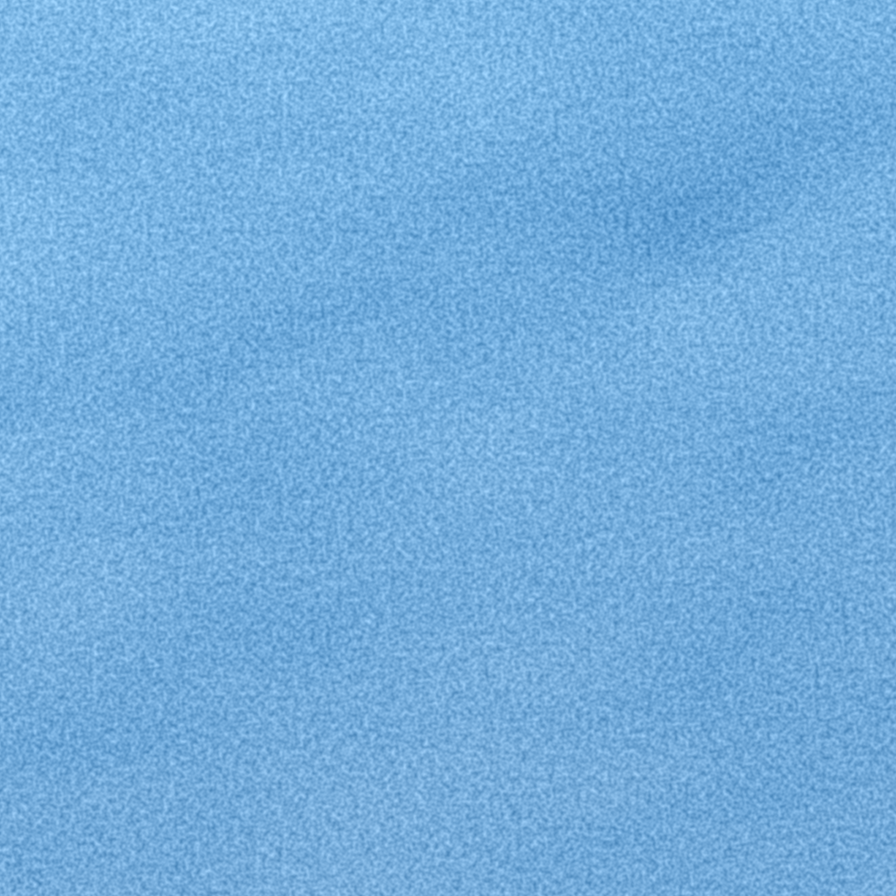
This texture is drawn by a three.js fragment shader. Its source:

```glsl
// Pale blue watercolour wash with soft drifting streaks on fine-grained paper.
varying vec2 vUv;

#define LIGHT_TOP vec3(0.515, 0.740, 0.915)
#define LIGHT_BOTTOM vec3(0.485, 0.690, 0.865)
#define DEEP_BLUE vec3(0.360, 0.610, 0.820)
#define GRAIN_TINT vec3(1.0, 0.87, 0.76)
#define GRAIN_SCALE 165.0
#define GRAIN_CONTRAST 0.15
#define STREAK_SCALE vec2(2.0, 4.6)
#define STREAK_CONTRAST 0.42
#define BAND_SLOPE 0.29
#define BAND_WIDTH 0.10

const mat2 TURN = mat2(0.8, 0.6, -0.6, 0.8);

float hash(vec2 cell) {
  vec3 h = fract(cell.xyx * vec3(0.1031, 0.1030, 0.0973));
  h += dot(h, h.yzx + 33.33);
  return fract((h.x + h.y) * h.z);
}

// Contribution of one lattice corner with a random unit gradient.
float corner(vec2 cell, vec2 offset) {
  float angle = 6.2832 * hash(cell);
  return dot(vec2(cos(angle), sin(angle)), offset);
}

float gradientNoise(vec2 p) {
  vec2 i = floor(p);
  vec2 f = p - i;
  vec2 w = f * f * f * (f * (f * 6.0 - 15.0) + 10.0);
  vec2 e = vec2(1.0, 0.0);
  float low = mix(corner(i, f), corner(i + e, f - e), w.x);
  float high = mix(corner(i + e.yx, f - e.yx), corner(i + e.xx, f - e.xx), w.x);
  return mix(low, high, w.y);
}

// Broad cloudy streaks that lose their direction in the finer octaves.
float streaks(vec2 p) {
  float sum = 0.0;
  float gain = 1.0;
  for (int octave = 0; octave < 4; octave++) {
    sum += gain * gradientNoise(p);
    p = p * 2.1 + 17.3;
    gain *= 0.58;
  }
  return sum;
}

// Isotropic paper tooth, a few octaves of nearly the same size.
float paperGrain(vec2 uv) {
  vec2 p = uv * GRAIN_SCALE + 40.0;
  float fine = gradientNoise(TURN * p * 1.55 + 310.0);
  float coarse = gradientNoise(TURN * TURN * p * 0.5 + 90.0);
  return gradientNoise(p) + 0.85 * fine + 0.4 * coarse;
}

// Amount of pigment: a rising diagonal band over uneven streaks.
float pigment(vec2 uv) {
  vec2 tilted = vec2(uv.x, uv.y - 0.2 * uv.x);
  float cloud = streaks(tilted * STREAK_SCALE + 5.7);
  float fromBand = uv.y - 0.58 - BAND_SLOPE * uv.x + 0.06 * cloud;
  float band = exp(-pow(abs(fromBand) / BAND_WIDTH, 2.0));
  float paleCorner = smoothstep(0.75, 0.0, distance(uv, vec2(0.05, 1.0)));
  float amount = 0.27 + 0.32 * band - 0.2 * paleCorner + STREAK_CONTRAST * cloud;
  return clamp(amount, -0.1, 0.9);
}

void main() {
  float height = smoothstep(0.0, 1.0, vUv.y - 0.15 * (vUv.x - 0.5));
  vec3 wash = mix(LIGHT_BOTTOM, LIGHT_TOP, height);
  vec3 color = mix(wash, DEEP_BLUE, pigment(vUv));
  color += GRAIN_TINT * GRAIN_CONTRAST * paperGrain(vUv);
  gl_FragColor = vec4(clamp(color, 0.0, 1.0), 1.0);
}
```
